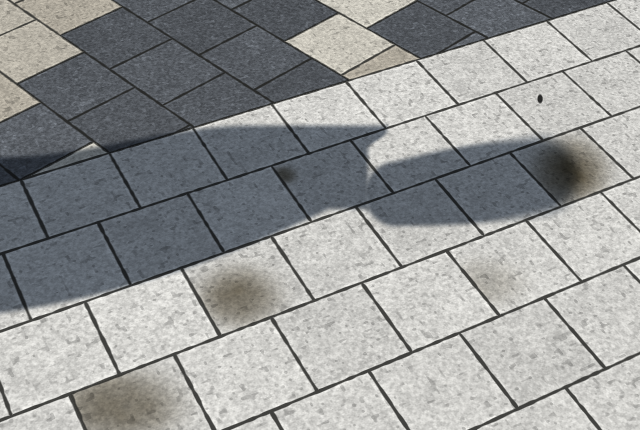
Write a Shadertoy shader that draws this texture.

```glsl
// Sunlit concrete pavers in perspective, light rows meeting dark setts, crossed by a soft shadow.
#define LIGHT_STONE vec3(0.835, 0.832, 0.815)
#define DARK_STONE vec3(0.325, 0.340, 0.360)
#define JOINT_COLOR vec3(0.19, 0.19, 0.18)
#define STAIN_TINT vec3(0.50, 0.47, 0.41)
#define SHADOW_TINT vec3(0.445, 0.480, 0.530)
#define JOINT_WIDTH 0.017
#define ROW_DRIFT 0.03
#define GRAIN_SCALE 34.0
#define GRAIN_LIGHT 0.15
#define GRAIN_DARK 0.24

float hash(vec2 p) {
    vec3 h = fract(vec3(p.xyx) * 0.1031);
    h += dot(h, h.yzx + 33.33);
    return fract((h.x + h.y) * h.z);
}

float noise(vec2 p) {
    vec2 i = floor(p), f = fract(p);
    f = f * f * (3.0 - 2.0 * f);
    return mix(mix(hash(i), hash(i + vec2(1, 0)), f.x),
               mix(hash(i + vec2(0, 1)), hash(i + vec2(1, 1)), f.x), f.y);
}

// Screen (y down) to ground plane; one unit is one light paver, y = 0 is the border.
vec2 ground(vec2 q) {
    mat3 toScreen = mat3(0.2137, -0.0514, 0.03075,
                         0.0581, 0.1072, -0.0522,
                         0.0484, 0.4183, 1.0);
    vec3 g = inverse(toScreen) * vec3(q, 1.0);
    return g.xy / g.z;
}

// Both bonds return the paver index in xy and the place inside it in zw.
vec4 lightBond(vec2 g) {
    float row = floor(g.y);
    g.x -= 0.5 * mod(row, 2.0) + ROW_DRIFT * row;
    return vec4(floor(g), fract(g));
}

vec4 darkBond(vec2 g) {
    vec2 s = vec2((0.95 * g.x - 0.32 * g.y - 0.95) / 0.966, 0.282 * g.x + 0.96 * g.y);
    s.y -= 0.5 * (1.0 - mod(floor(s.x), 2.0));
    return vec4(floor(s), fract(s));
}

// Pale setts scattered among the dark ones.
bool isPale(vec2 id) {
    return (id.x == 3.0 && id.y >= 0.0) || (id.x == 4.0 && id.y < 0.0)
        || (id.x < 2.0 && id.y < -2.0) || (id.x < 0.0 && id.y != -1.0);
}

float edgeDistance(vec2 f) {
    vec2 d = min(f, 1.0 - f);
    return min(d.x, d.y);
}

// Soft dirt that stays within the paver under its centre.
float stain(vec2 q, vec2 id, vec2 centre, vec2 radius) {
    vec2 d = (q - centre) / radius;
    return lightBond(ground(centre)).xy == id ? exp(-dot(d, d) * dot(d, d) * 0.6 - 0.5 * dot(d, d)) : 0.0;
}

// Signed distance to the shadow: a broad body and a tapered arm.
float shadowDistance(vec2 q) {
    float top = 0.292 + 0.074 * (1.0 - smoothstep(0.0, 0.585, q.x));
    float bottom = max(0.728 - 0.14 * q.x - 0.231 * q.x * q.x, 0.486);
    float right = 0.856 + 0.044 * smoothstep(0.347, 0.305, q.y);
    float body = max(max(top - q.y, (q.y - bottom) * 0.93), q.x - right);
    vec2 a = vec2(0.923, 0.451), axis = vec2(0.331, -0.042);
    float h = clamp(dot(q - a, axis) / dot(axis, axis), 0.0, 1.0);
    float arm = length(q - a - axis * h) - mix(0.075, 0.089, h) - 0.008 * sin(3.14159 * h);
    float k = clamp(0.5 + 0.5 * (arm - body) / 0.012, 0.0, 1.0);
    return mix(arm, body, k) - 0.012 * k * (1.0 - k);
}

void mainImage(out vec4 fragColor, in vec2 fragCoord) {
    vec2 q = fragCoord / iResolution.y;
    q.y = 1.0 - q.y;
    vec2 g = ground(q);
    vec2 footprint = fwidth(g);
    float aa = 0.6 * max(footprint.x, footprint.y);

    // Choose the bond on each side of the border.
    bool setts = g.y < 0.0;
    vec4 tile = setts ? darkBond(g) : lightBond(g);
    bool dark = setts && !isPale(tile.xy);
    float edge = min(edgeDistance(tile.zw), abs(g.y));

    // Stone colour, mottling and grain.
    float tone = hash(tile.xy + (setts ? 71.0 : 23.0));
    float fine = noise(g * GRAIN_SCALE) * 0.6 + noise(g * GRAIN_SCALE * 2.1 + 9.0) * 0.4;
    float cloud = noise(g * 4.0) * 0.6 + noise(g * 11.0 + 5.0) * 0.4;
    vec3 color = dark ? DARK_STONE : LIGHT_STONE;
    color *= 0.95 + (dark ? 0.16 : 0.06) * tone + 0.09 * (cloud - 0.5);
    color *= 1.0 + (dark ? GRAIN_DARK : GRAIN_LIGHT) * 2.0 * (fine - 0.5);
    float pit = smoothstep(0.74, 0.92, noise(g * 21.0 + 40.0));
    color *= 1.0 - (dark ? -0.18 : 0.17) * pit;
    if (setts && !dark) color *= mix(vec3(0.84, 0.81, 0.76), vec3(0.96, 0.95, 0.92), tone);

    // Weathered stains on single pavers.
    if (!setts) {
        float dirt = 0.85 * stain(q, tile.xy, vec2(0.554, 0.69), vec2(0.095, 0.068))
                   + 0.85 * stain(q, tile.xy, vec2(0.27, 0.945), vec2(0.14, 0.085))
                   + 1.05 * stain(q, tile.xy, vec2(1.325, 0.40), vec2(0.085, 0.075))
                   + 0.90 * stain(q, tile.xy, vec2(0.66, 0.408), vec2(0.028, 0.020))
                   + 0.35 * stain(q, tile.xy, vec2(1.12, 0.66), vec2(0.095, 0.055));
        color *= mix(vec3(1.0), STAIN_TINT, dirt * (0.8 + 0.4 * cloud));
    }

    // Worn bright rims and ragged dark joints.
    color *= 1.0 + 0.06 * smoothstep(0.07, 0.03, edge);
    float width = JOINT_WIDTH * (0.65 + 0.7 * noise(g * 15.0 + 3.0));
    float joint = 1.0 - smoothstep(width - aa, width + aa, edge);
    color = mix(color, JOINT_COLOR * (dark ? 0.75 : 1.0), 0.9 * joint);

    // Cast shadow, softer toward the far end of the arm.
    float blur = mix(0.009, 0.026, smoothstep(1.1, 1.34, q.x));
    float shade = 1.0 - smoothstep(-blur, blur, shadowDistance(q));
    color *= mix(vec3(1.0), SHADOW_TINT, shade);

    // A small dark crumb on a paver.
    float crumb = length((q - vec2(1.256, 0.23)) / vec2(0.6, 1.0)) - 0.010;
    color *= 1.0 - 0.8 * smoothstep(0.003, -0.003, crumb);

    fragColor = vec4(clamp(color, 0.0, 1.0), 1.0);
}
```
